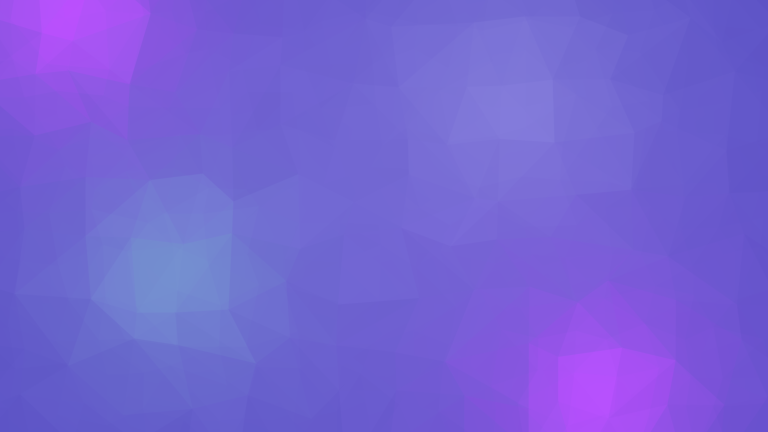
This background is drawn by a Shadertoy shader. Its source:

```glsl
vec2 hash2(vec2 cell) {
    vec3 q = fract(cell.xyx * vec3(0.1031, 0.1030, 0.0973));
    q += dot(q, q.yzx + 33.33);
    return fract((q.xx + q.yz) * q.zy);
}

float gradientNoise(vec2 p) {
    vec2 i = floor(p), f = fract(p);
    vec2 u = f * f * (3.0 - 2.0 * f);
    float total = 0.0;
    for (int k = 0; k < 4; k++) {
        vec2 corner = vec2(k & 1, k >> 1);
        vec2 weight = mix(1.0 - u, u, corner);
        vec2 gradient = hash2(i + corner + 50.0) * 2.0 - 1.0;
        total += weight.x * weight.y * dot(gradient, f - corner);
    }
    return total;
}

// Soft round falloff with a long tail
float glow(vec2 p, vec2 centre, float radius) {
    vec2 d = (p - centre) / radius;
    float k = 1.0 + dot(d, d);
    return 1.0 / (k * k);
}

// Smooth colour field, in units of canvas height
vec3 field(vec2 p) {
    vec3 indigo = vec3(0.33, 0.295, 0.755);
    vec3 periwinkle = vec3(0.415, 0.37, 0.81);
    vec2 spread = (p - vec2(0.82, 0.56)) / vec2(0.95, 0.75);
    vec3 col = mix(indigo, periwinkle, exp(-dot(spread, spread) * 0.9));
    col = mix(col, vec3(0.505, 0.485, 0.85), glow(p, vec2(1.18, 0.755), 0.38));
    col = mix(col, vec3(0.455, 0.585, 0.815), glow(p, vec2(0.40, 0.37), 0.27));
    col = mix(col, vec3(0.74, 0.315, 1.0), glow(p, vec2(0.155, 0.97), 0.29));
    return mix(col, vec3(0.73, 0.31, 1.0), glow(p, vec2(1.39, 0.07), 0.30));
}

vec2 meshPoint(vec2 cell, float seed) {
    return cell + 0.5 + 0.62 * (hash2(cell + seed) - 0.5);
}

// Signed distance to the line through a and b, positive on its left
float edgeDistance(vec2 p, vec2 a, vec2 b) {
    vec2 e = normalize(b - a), d = p - a;
    return e.x * d.y - e.y * d.x;
}

// Flat facets of a jittered triangle mesh
vec3 facets(vec2 p, float density, float seed) {
    vec2 g = p * density, base = floor(g);
    float blur = 0.8 * density / iResolution.y;
    vec4 sum = vec4(0.0);
    for (int y = -2; y <= 1; y++)
    for (int x = -2; x <= 1; x++) {
        vec2 cell = base + vec2(x, y);
        vec2 a = meshPoint(cell, seed);
        vec2 b = meshPoint(cell + vec2(1, 0), seed);
        vec2 c = meshPoint(cell + vec2(1, 1), seed);
        vec2 d = meshPoint(cell + vec2(0, 1), seed);
        bool flipped = hash2(cell + seed + 17.0).x > 0.5;
        for (int half_ = 0; half_ < 2; half_++) {
            // Either diagonal may split the cell
            vec2 u = flipped ? b : a;
            vec2 v = half_ == 0 ? (flipped ? c : b) : (flipped ? d : c);
            vec2 w = half_ == 0 ? (flipped ? d : c) : (flipped ? a : d);
            float inside = min(edgeDistance(g, u, v),
                           min(edgeDistance(g, v, w), edgeDistance(g, w, u)));
            float cover = smoothstep(-blur, blur, inside);
            if (cover > 0.0) {
                vec2 middle = (u + v + w) / (3.0 * density);
                float tint = 0.03 * gradientNoise(middle * 9.0 + seed);
                sum += cover * vec4(field(middle) + tint, 1.0);
            }
        }
    }
    return sum.rgb / max(sum.a, 0.0001);
}

void mainImage(out vec4 fragColor, in vec2 fragCoord) {
    vec2 p = fragCoord / iResolution.y;
    // Main mesh with a fainter, finer one laid over it
    vec3 col = mix(facets(p, 8.0, 3.0), facets(p + 0.003, 11.0, 41.0), 0.3);
    col = mix(col, field(p), 0.15);
    fragColor = vec4(col, 1.0);
}
```
